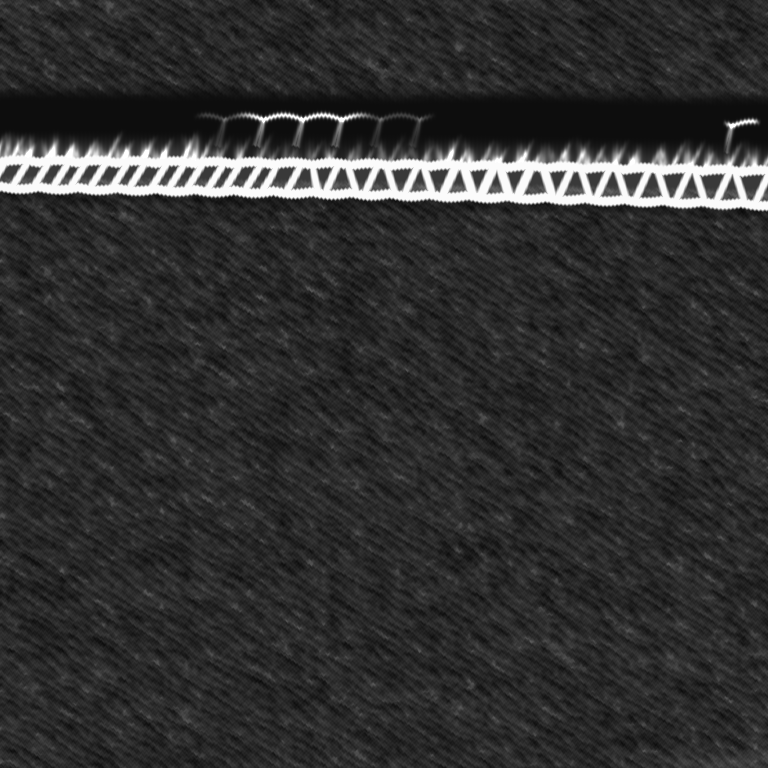
Write a three.js fragment shader that draws this texture.

```glsl
// Dark twill cloth crossed by a shadowed gap and a bright, looped seam.
// Cloth is a jagged diagonal ridge broken by value noise; the seam is built
// from distances to scalloped rails, leaning strands, loose tufts and arches.
varying vec2 vUv;

const float PI = 3.14159265;
const float CLOTH_TONE = 0.158;
const float GAP_TONE = 0.052;
const float COLUMN_PITCH = 0.0052;   // width of one knitted column
const float COLUMN_JAG = 0.0032;     // vertical zigzag of the columns
const float RIDGE_SLOPE = 0.62;
const float RIDGE_COUNT = 76.0;
const float STITCH_PITCH = 0.0508;
const float RAIL_RADIUS = 0.0062;
const float STRAND_RADIUS = 0.0047;
const float SOFT = 0.0022;           // edge softness

float hash(vec2 p) {
  vec3 q = fract(vec3(p.xyx) * 0.1031);
  q += dot(q, q.yzx + 33.33);
  return fract((q.x + q.y) * q.z);
}

float noise(vec2 p) {
  vec2 i = floor(p), f = fract(p);
  f = f * f * (3.0 - 2.0 * f);
  return mix(mix(hash(i), hash(i + vec2(1.0, 0.0)), f.x),
             mix(hash(i + vec2(0.0, 1.0)), hash(i + 1.0), f.x), f.y);
}

// 1 between a and b, fading over w outside
float span(float x, float a, float b, float w) {
  return smoothstep(a - w, a, x) * (1.0 - smoothstep(b, b + w, x));
}

float line(float d, float radius) {
  return 1.0 - smoothstep(radius - SOFT, radius + SOFT, d);
}

float seamAxis(float x) { return 0.773 - 0.010 * x - 0.008 * x * x; }
float seamHalf(float x) { return 0.0165 + 0.0045 * x; }
float scallop(float x) { return abs(sin(PI * x / STITCH_PITCH)); }

float cloth(vec2 p) {
  float across = p.y + RIDGE_SLOPE * p.x;
  float broad = noise(p * 18.0);
  float streak = noise(vec2(p.x * 62.0, across * 118.0));
  float grain = noise(vec2(p.x * 185.0, p.y * 230.0));
  float ridge = sin(2.0 * PI * (across * RIDGE_COUNT + 0.7 * streak + 0.5 * broad));
  float mesh = sin(2.0 * PI * p.x / COLUMN_PITCH) * sin(2.0 * PI * p.y / COLUMN_PITCH);
  float tone = CLOTH_TONE + 0.027 * ridge + 0.10 * (streak - 0.5);
  tone += 0.065 * (grain - 0.5) + 0.018 * mesh + 0.025 * (broad - 0.5);
  return tone + 0.09 * smoothstep(0.72, 1.0, streak * 0.65 + grain * 0.35);
}

// Two rails joined by strands that lean one way, then cross
float stitches(vec2 p) {
  float v = p.y - seamAxis(p.x), h = seamHalf(p.x);
  float wave = 0.0032 * scallop(p.x);
  float ink = line(abs(abs(v) - h - wave + 0.001), RAIL_RADIUS);
  float inside = line(abs(v), h + 0.003);
  float crossing = smoothstep(0.34, 0.43, p.x);
  float dense = span(p.x, 0.60, 0.70, 0.05);
  for (int i = 0; i < 2; i++) {
    float k = float(i);
    float lean = mix(0.62, mix(0.45, -0.32, k), crossing);
    float u = (p.x - lean * v) / STITCH_PITCH + 0.5 * k;
    float jitter = 0.16 * (hash(vec2(floor(u), k + 7.0)) - 0.5);
    float d = abs(fract(u) - 0.5 - jitter) * STITCH_PITCH / sqrt(1.0 + lean * lean);
    ink = max(ink, inside * line(d, STRAND_RADIUS + 0.0015 * dense));
  }
  return ink;
}

// Loose fibres fanning upward from the seam
float tufts(vec2 p) {
  float rise = p.y - seamAxis(p.x) - seamHalf(p.x);
  float glow = 0.0;
  for (int i = 0; i < 3; i++) {
    float k = float(i);
    float lean = 0.48 - 0.38 * k;
    float u = (p.x - lean * rise) / (0.0245 + 0.006 * k) + 0.37 * k;
    float r = hash(vec2(floor(u), k + 31.0));
    float d = abs(fract(u) - 0.5 - 0.35 * (r - 0.5));
    float reach = 0.024 + 0.022 * r;
    float fade = 1.0 - smoothstep(0.002, reach, rise);
    glow += exp(-d * d * 42.0) * fade * (0.9 - 0.22 * k);
  }
  float haze = 0.22 * (1.0 - smoothstep(0.0, 0.042, rise));
  float cover = 1.0 - 0.58 * span(p.x, 0.28, 0.55, 0.03);
  cover *= 1.0 - 0.22 * smoothstep(0.56, 0.64, p.x);
  float fibre = 0.65 + 0.7 * noise(p * vec2(190.0, 110.0));
  return (glow * fibre + haze) * cover * smoothstep(-0.004, 0.004, rise);
}

// Slack thread bridging the gap, with faint legs down to the seam
float arches(vec2 p) {
  float crest = 0.844 + 0.006 * scallop(p.x + 0.012) - 0.008 * smoothstep(0.6, 0.9, p.x);
  float strength = 0.20 * span(p.x, 0.27, 0.55, 0.02);
  strength += 0.75 * span(p.x, 0.34, 0.45, 0.04) + 0.95 * span(p.x, 0.952, 0.98, 0.012);
  float thread = strength * exp(-pow((p.y - crest) / 0.0032, 2.0));
  float drop = crest - p.y;
  float u = (p.x + 0.012 + 0.25 * drop) / STITCH_PITCH + 0.5;
  float d = abs(fract(u) - 0.5) * STITCH_PITCH - 0.06 * drop;
  float legs = exp(-pow(d / 0.003, 2.0)) * span(drop, 0.0, 0.036, 0.004);
  return thread + legs * min(strength, 0.55) * (1.0 - 0.5 * smoothstep(0.0, 0.035, drop));
}

void main() {
  vec2 p = vUv;
  float zigzag = abs(fract(p.x / COLUMN_PITCH) - 0.5) - 0.25;
  p.y += COLUMN_JAG * zigzag;
  float tone = cloth(p);

  // Shadowed gap, seam shade and the paler lower corner
  float gapTop = 0.879 - 0.006 * p.x + 0.004 * (noise(vec2(p.x * 14.0, 2.0)) - 0.5);
  float axis = seamAxis(p.x);
  float gap = smoothstep(axis - 0.01, axis, p.y) * (1.0 - smoothstep(gapTop - 0.012, gapTop + 0.014, p.y));
  tone = mix(tone, GAP_TONE, gap);
  float below = axis - seamHalf(p.x) - p.y;
  tone *= 1.0 - 0.25 * span(below, 0.0, 0.012, 0.012);
  tone += 0.07 * smoothstep(0.72, 0.95, p.x) * (1.0 - smoothstep(0.008, 0.035, p.y));

  // Seam and its loose threads
  tone += 0.17 * line(abs(p.y - axis), seamHalf(p.x));
  tone += tufts(p) + arches(p);
  tone = mix(tone, 0.985, stitches(p));
  gl_FragColor = vec4(vec3(clamp(tone, 0.0, 1.0)), 1.0);
}
```
